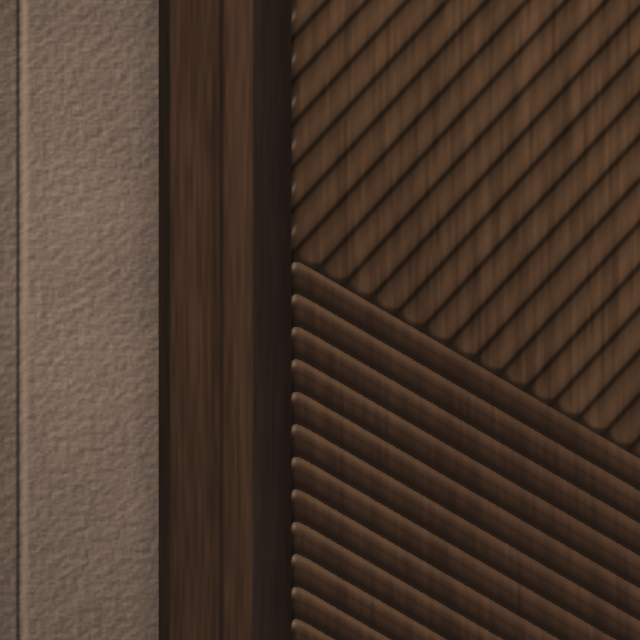
A WebGL 2 fragment shader for this texture:

```glsl
#version 300 es
precision highp float;
uniform vec2 u_resolution;
out vec4 fragColor;

const vec3 PLASTER = vec3(0.445, 0.375, 0.322);
const vec3 PLASTER_LIT = vec3(0.62, 0.52, 0.44);
const vec3 WALNUT = vec3(0.235, 0.165, 0.122);
const vec3 WALNUT_LIT = vec3(0.305, 0.220, 0.155);
const vec3 SHADOW = vec3(0.125, 0.095, 0.078);
const vec3 RIB_LIGHT = vec3(0.42, 0.32, 0.23);

const float WALL_END = 0.248;
const float PANEL_START = 0.455;
const float SEAM_SLOPE = 0.579;
const float UPPER_SLOPE = 1.08;
const float UPPER_PITCH = 0.0672;
const float LOWER_PITCH = 0.0508;

float hash(vec2 p) {
  return fract(sin(dot(p, vec2(127.1, 311.7))) * 43758.5453);
}

float noise(vec2 p) {
  vec2 i = floor(p), f = fract(p);
  f = f * f * (3.0 - 2.0 * f);
  return mix(mix(hash(i), hash(i + vec2(1, 0)), f.x),
             mix(hash(i + vec2(0, 1)), hash(i + vec2(1, 1)), f.x), f.y);
}

float fbm(vec2 p) {
  float sum = 0.0, amp = 0.5;
  for (int i = 0; i < 4; i++) {
    sum += amp * noise(p);
    p = p * 2.03 + 17.3;
    amp *= 0.5;
  }
  return sum;
}

// Soft line of a given half width
float band(float x, float center, float width) {
  float t = (x - center) / width;
  return exp(-t * t);
}

float edge(float x, float at, float px) {
  return smoothstep(at - px, at + px, x);
}

// Vertical fibres with a slow sideways drift
float grain(vec2 p, float density) {
  float drift = 0.012 * noise(p * vec2(6.0, 2.5));
  float x = (p.x + drift) * density;
  return 0.6 * fbm(vec2(x, p.y * 3.0)) + 0.4 * noise(vec2(x * 2.7, p.y * 14.0)) - 0.48;
}

vec3 plaster(vec2 p) {
  vec2 q = p * vec2(105.0, 120.0);
  float relief = fbm(q) - fbm(q + vec2(0.45, -0.45));
  float glow = band(p.y, 0.62, 0.5) * band(p.x, 0.10, 0.17);
  vec3 c = PLASTER * (0.86 + 0.22 * glow);
  c *= 1.0 + 0.42 * relief + 0.16 * (fbm(p * 9.0) - 0.47);
  c *= mix(0.93, 1.0, smoothstep(0.022, 0.034, p.x));
  // Vertical groove and its lit lip
  c = mix(c, PLASTER_LIT, 0.65 * band(p.x, 0.039, 0.006) * (0.55 + 0.45 * p.y));
  c *= 1.0 - 0.45 * band(p.x, 0.028, 0.003);
  return c * (1.0 - 0.10 * smoothstep(0.20, WALL_END, p.x));
}

vec3 frame(vec2 p, float px) {
  float fibre = grain(p, 85.0);
  vec3 c = WALNUT * (0.91 + 0.18 * p.y) * (1.0 + 0.65 * fibre);
  c *= 1.0 + 0.12 * band(p.x, 0.372, 0.018);
  c = mix(c, SHADOW, 0.75 * band(p.x, 0.346, 0.004));
  c = mix(c, SHADOW * 1.1, 0.30 * band(p.x, 0.334, 0.005));
  // Recessed strips on either side
  vec3 recess = SHADOW * (1.12 + 0.45 * fibre);
  c = mix(recess, c, edge(p.x, 0.266, px + 0.002));
  recess *= mix(1.18, 0.85, smoothstep(0.40, PANEL_START, p.x));
  return mix(c, recess, edge(p.x, 0.395, px + 0.0015));
}

vec3 upperRibs(vec2 p, float seam) {
  float run = (p.y - 0.635 - UPPER_SLOPE * (p.x - PANEL_START)) / UPPER_PITCH;
  float t = fract(run + 0.5);
  float groove = band(t, 0.0, 0.09) + band(t, 1.0, 0.11);
  float light = smoothstep(-0.15, 1.0, 0.65 * p.x + 0.75 * (p.y - 0.4));
  vec3 c = mix(WALNUT * 0.88, WALNUT_LIT, light);
  c *= 1.0 + 0.60 * grain(p, 65.0) + 0.10 * sin(6.2832 * (t - 0.15));
  c *= 1.0 - 0.47 * groove;
  // Rounded rib ends above the seam
  float scallop = 0.009 + 0.012 * pow(abs(2.0 * t - 1.0), 2.0);
  c = mix(SHADOW, c, 0.25 + 0.75 * smoothstep(scallop - 0.008, scallop + 0.004, seam));
  // Lit tips along the side
  float tip = band(p.x, PANEL_START + 0.004, 0.004) * band(t, 0.5, 0.10);
  c *= 1.0 - 0.35 * band(p.x, PANEL_START, 0.008);
  return mix(c, PLASTER, 0.7 * tip);
}

vec3 lowerRibs(vec2 p, float seam) {
  float inset = p.x - PANEL_START;
  float t = fract((-seam - 0.012 * exp(-inset / 0.006)) / LOWER_PITCH);
  float crest = band(t, 0.10, 0.11);
  float groove = band(t, 0.87, 0.13) + 0.35 * band(t, 0.42, 0.07);
  vec3 c = WALNUT * mix(1.18, 0.78, smoothstep(0.1, 0.8, t));
  c *= 1.0 + 0.50 * grain(p, 60.0);
  c = mix(c, SHADOW * 0.95, 0.75 * groove);
  c = mix(c, RIB_LIGHT, crest * mix(0.60, 0.23, smoothstep(0.0, 0.45, inset)));
  float tip = band(inset, 0.004, 0.004) * band(t, 0.12, 0.12);
  c *= 1.0 - 0.45 * band(inset, 0.0, 0.006);
  return mix(c, PLASTER_LIT, 0.55 * tip);
}

void main() {
  vec2 p = gl_FragCoord.xy / u_resolution;
  float px = 1.0 / u_resolution.x;
  float seam = p.y - 0.599 + SEAM_SLOPE * (p.x - PANEL_START);
  vec3 panel = mix(lowerRibs(p, seam), upperRibs(p, seam), edge(seam, 0.0, px));
  vec3 color = mix(plaster(p), frame(p, px), edge(p.x, WALL_END, px));
  color = mix(color, panel, edge(p.x, PANEL_START, px));
  fragColor = vec4(color, 1.0);
}
```
